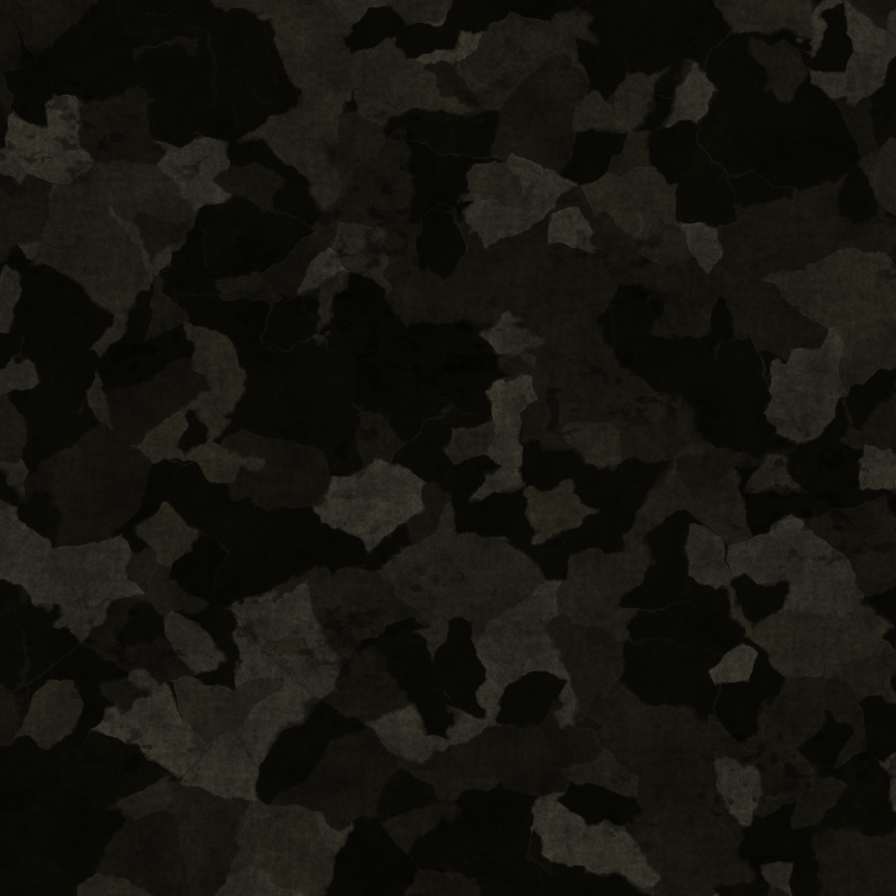
Reproduce this texture procedurally as a Shadertoy shader.

```glsl
#define PATCH_SCALE 8.0
#define WARP 0.034
#define MID_COVER 0.45
#define SMALL_COVER 0.20
#define EDGE 0.0035
#define RIM 0.10
#define MOTTLE 0.30
#define GRAIN 0.26
#define GRIME 0.40

const vec3 SOOT  = vec3(0.036, 0.034, 0.019);
const vec3 BARK  = vec3(0.080, 0.072, 0.050);
const vec3 OLIVE = vec3(0.120, 0.111, 0.083);
const vec3 ASH   = vec3(0.160, 0.150, 0.122);

// Integer hash giving three values in 0..1
vec3 hash3(vec2 cell, int seed) {
    uvec3 v = uvec3(ivec3(ivec2(floor(cell)), seed));
    v = v * 1664525u + 1013904223u;
    v.x += v.y * v.z; v.y += v.z * v.x; v.z += v.x * v.y;
    v ^= v >> 16u;
    v.x += v.y * v.z; v.y += v.z * v.x; v.z += v.x * v.y;
    return vec3(v >> 8u) / 16777216.0;
}

// Smooth two-channel value noise, centred on zero
vec2 noise2(vec2 p, int seed) {
    vec2 i = floor(p), f = fract(p);
    f = f * f * (3.0 - 2.0 * f);
    vec2 low  = mix(hash3(i, seed).xy, hash3(i + vec2(1, 0), seed).xy, f.x);
    vec2 high = mix(hash3(i + vec2(0, 1), seed).xy, hash3(i + vec2(1, 1), seed).xy, f.x);
    return mix(low, high, f.y) - 0.5;
}

vec2 fbm2(vec2 p, int seed) {
    vec2 sum = vec2(0.0);
    float amp = 1.0;
    for (int k = 0; k < 4; k++) {
        sum += amp * noise2(p, seed + k);
        p = p * 2.13 + 7.7;
        amp *= 0.48;
    }
    return sum;
}

// Camouflage tone chosen by area share
vec3 tone(float t) {
    if (t < 0.37) return SOOT;
    if (t < 0.61) return BARK;
    if (t < 0.81) return OLIVE;
    return ASH;
}

// One layer of angular patches: colour and coverage
vec4 patches(vec2 p, float scale, float cover, int seed) {
    p *= scale;
    vec2 base = floor(p);
    float d1 = 9.0, d2 = 9.0;
    vec2 cell1 = base, cell2 = base;
    for (int y = -2; y <= 2; y++)
    for (int x = -2; x <= 2; x++) {
        vec2 cell = base + vec2(x, y);
        float d = length(cell + hash3(cell, seed).xy - p);
        if (d < d1) {
            d2 = d1; cell2 = cell1;
            d1 = d;  cell1 = cell;
        } else if (d < d2) {
            d2 = d; cell2 = cell;
        }
    }
    vec3 h1 = hash3(cell1, seed + 50), h2 = hash3(cell2, seed + 50);
    vec4 near = vec4(tone(h1.x) * (0.88 + 0.24 * h1.y), step(h1.z, cover));
    vec4 next = vec4(tone(h2.x) * (0.88 + 0.24 * h2.y), step(h2.z, cover));
    float gap = (d2 - d1) / scale;
    near.rgb *= 1.0 + RIM * exp(-gap / 0.004) * step(next.r, near.r);
    return mix(near, next, 0.5 - 0.5 * smoothstep(0.0, EDGE, gap));
}

void mainImage(out vec4 fragColor, in vec2 fragCoord) {
    vec2 uv = fragCoord / iResolution.y;

    // Ragged patch outlines
    vec2 p = uv + WARP * fbm2(uv * 13.0, 11) + 0.007 * fbm2(uv * 65.0, 21);
    p.x *= 0.9;

    // Large, medium and small patches
    vec3 col = patches(p, PATCH_SCALE, 1.0, 101).rgb;
    vec4 mid = patches(p + 3.7, PATCH_SCALE * 1.55, MID_COVER, 202);
    col = mix(col, mid.rgb, mid.a);
    vec4 small = patches(p + 8.3, PATCH_SCALE * 2.8, SMALL_COVER, 303);
    col = mix(col, small.rgb, small.a);

    // Cloudy wear and woven streaks
    float wear = fbm2(uv * 24.0, 31).x;
    float weave = noise2(uv * vec2(45.0, 210.0), 41).x + noise2(uv * vec2(210.0, 45.0), 42).x;
    col *= 1.0 + MOTTLE * wear + 0.14 * weave;

    // Clustered dark stains
    float zone = smoothstep(0.05, 0.4, fbm2(uv * 7.0, 51).x);
    float stain = smoothstep(0.1, 0.4, fbm2(uv * vec2(60.0, 85.0), 61).x);
    col *= 1.0 - GRIME * zone * stain;

    // Fine grain
    float grain = noise2(uv * 420.0, 71).x + 0.6 * noise2(uv * 190.0, 72).x;
    col *= 1.0 + GRAIN * grain;

    fragColor = vec4(max(col, 0.0), 1.0);
}
```
